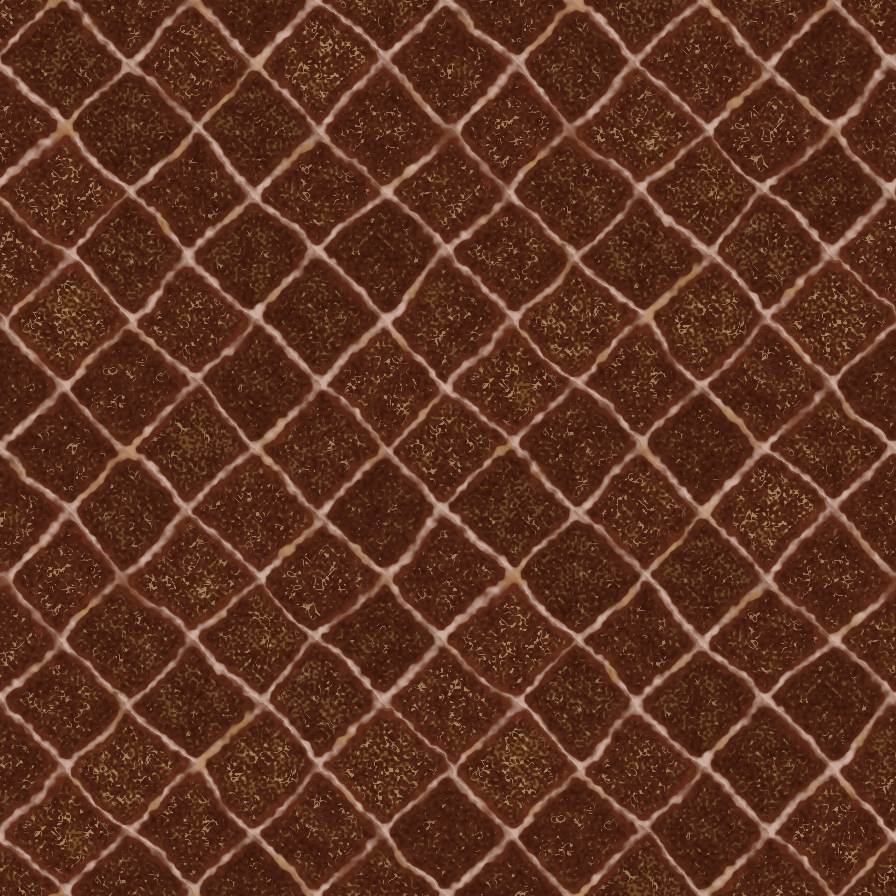
Reproduce this texture procedurally as a WebGL 1 fragment shader.

```glsl
precision highp float;
// Worn brown clay tiles laid diagonally, with rough pale mortar joints.

uniform vec2 u_resolution;

const float REPEATS = 7.0;  // diamonds across and down, also the pattern period

const vec3 CLAY_DARK = vec3(0.23, 0.09, 0.05);
const vec3 CLAY_WARM = vec3(0.35, 0.165, 0.095);
const vec3 RUST = vec3(0.41, 0.18, 0.10);
const vec3 OLIVE = vec3(0.47, 0.34, 0.17);
const vec3 CREAM = vec3(0.70, 0.57, 0.42);
const vec3 MORTAR_DARK = vec3(0.47, 0.30, 0.21);
const vec3 MORTAR_PALE = vec3(0.79, 0.67, 0.62);
const vec3 OCHRE = vec3(0.68, 0.50, 0.31);

vec2 hash2(vec2 p) {
  vec3 h = fract(p.xyx * vec3(0.1031, 0.1030, 0.0973));
  h += dot(h, h.yzx + 33.33);
  return fract((h.xx + h.yz) * h.zy);
}

// Dot product of an offset with the random unit gradient of a wrapped corner.
float cornerSlope(vec2 corner, vec2 offset, float period) {
  float angle = 6.28318 * hash2(mod(corner + 0.5, period)).x;
  return dot(vec2(cos(angle), sin(angle)), offset);
}

// Gradient noise, about -0.7 to 0.7, repeating after a whole period.
float gradientNoise(vec2 p, float period) {
  vec2 i = floor(p);
  vec2 f = p - i;
  vec2 w = f * f * f * (f * (f * 6.0 - 15.0) + 10.0);
  vec2 e = vec2(1.0, 0.0);
  float low = mix(cornerSlope(i, f, period),
                  cornerSlope(i + e, f - e, period), w.x);
  float high = mix(cornerSlope(i + e.yx, f - e.yx, period),
                   cornerSlope(i + 1.0, f - 1.0, period), w.x);
  return mix(low, high, w.y);
}

// Noise at a whole-number frequency per tile, seamless over the pattern.
float tileNoise(vec2 q, float frequency, vec2 shift) {
  return gradientNoise(q * frequency + shift, REPEATS * frequency);
}

vec2 warp(vec2 q, float frequency, float amount) {
  return amount * vec2(tileNoise(q, frequency, vec2(0.4, 0.3)),
                       tileNoise(q, frequency, vec2(3.7, 5.6)));
}

float roundedBox(vec2 p, vec2 halfSize, float radius) {
  vec2 d = abs(p) - halfSize + radius;
  return length(max(d, 0.0)) + min(max(d.x, d.y), 0.0) - radius;
}

vec3 tileColor(vec2 q, vec2 random, float edge) {
  float cloud = tileNoise(q, 4.0, vec2(1.3, 2.8));
  float grain = tileNoise(q, 18.0, vec2(0.2, 0.7));
  float fleck = tileNoise(q, 23.0, vec2(5.1, 1.4));
  float vein = abs(tileNoise(q, 11.0, vec2(2.6, 8.3)));
  float patches = tileNoise(q, 7.0, vec2(4.5, 0.6));
  float inner = smoothstep(0.0, 0.16, -edge);

  vec3 color = mix(CLAY_DARK, CLAY_WARM,
                   clamp(0.5 + 0.8 * grain + 0.4 * cloud, 0.0, 1.0));

  // Olive flecks, denser on some tiles and away from the edges.
  float density = mix(-0.10, 0.12, random.x) + 0.35 * cloud;
  color = mix(color, OLIVE, 0.75 * inner * smoothstep(0.10, 0.42, fleck + density));

  // Short pale scratches and chips.
  float scratch = (1.0 - smoothstep(0.02, 0.08, vein))
                * smoothstep(0.12, 0.36, patches + 0.25 * (random.y - 0.5));
  float chip = smoothstep(0.36, 0.50, fleck + 0.5 * patches + 0.2 * (random.y - 0.7));
  color = mix(color, CREAM, 0.7 * inner * max(scratch, chip));

  // Rust-red worn rim.
  float rim = smoothstep(-0.08, 0.0, edge + 0.08 * patches);
  return mix(color, RUST, 0.65 * rim) * mix(0.94, 1.06, random.y);
}

vec3 mortarColor(vec2 q, vec2 local, float edge) {
  float mottle = tileNoise(q, 6.0, vec2(0.9, 3.2));
  float grit = tileNoise(q, 17.0, vec2(6.4, 2.1));
  float stain = tileNoise(q, 2.0, vec2(1.7, 0.35));
  float light = smoothstep(-0.03, 0.05, edge) - 0.25
              + 0.65 * mottle + 0.35 * grit - 0.4 * local.x;
  vec3 color = mix(MORTAR_DARK, MORTAR_PALE, clamp(light, 0.0, 1.0));
  color = mix(color, OCHRE, 0.6 * smoothstep(0.22, 0.45, stain));
  return mix(color, RUST, 0.6 * smoothstep(0.28, 0.5, -stain));
}

void main() {
  vec2 p = REPEATS * gl_FragCoord.xy / u_resolution;
  vec2 q = vec2(p.x + p.y, p.x - p.y) + 0.5;  // axes along the joints

  // Uneven courses, then bent and chipped edges.
  vec2 bent = q + warp(q, 1.0, 0.13) + warp(q, 3.0, 0.05) + warp(q, 12.0, 0.025);
  vec2 random = hash2(mod(floor(bent) + 0.5, REPEATS) + 11.0);
  vec2 local = fract(bent) - 0.5;

  // Signed distance to the tile, negative inside.
  vec2 offset = 0.024 * (random - 0.5);
  vec2 halfSize = 0.452 + 0.02 * random.yx;
  float edge = roundedBox(local - offset, halfSize, 0.07);
  edge += 0.03 * tileNoise(q, 9.0, vec2(0.6, 4.4));

  float pixel = REPEATS * 1.4142 / min(u_resolution.x, u_resolution.y);
  float smoothing = max(0.7 * pixel, 0.012);
  float mortar = smoothstep(-smoothing, smoothing, edge);

  vec3 color = mix(tileColor(q, random, edge), mortarColor(q, local, edge), mortar);
  gl_FragColor = vec4(color, 1.0);
}
```
